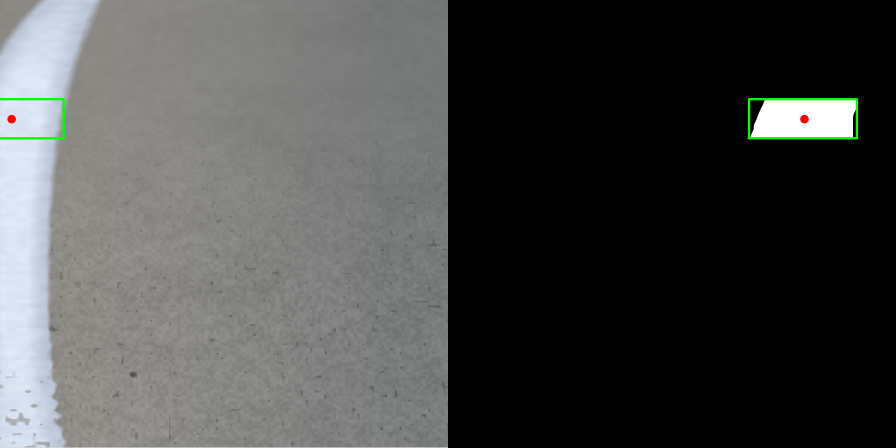
Reproduce this texture procedurally as a WebGL 1 fragment shader.

```glsl
precision highp float;
// Left: grainy grey pavement with a soft, curving pale stripe.
// Right: a black mask panel holding one white patch. Both carry a green frame
// and a red dot. Built from edge curves, distance functions and value noise.

uniform vec2 u_resolution;

#define PAVE_LEFT vec3(0.555, 0.545, 0.525)
#define PAVE_RIGHT vec3(0.465, 0.475, 0.475)
#define STRIPE_BRIGHT vec3(0.86, 0.90, 0.96)
#define STRIPE_DIM vec3(0.70, 0.74, 0.81)
#define FRAME_COLOR vec3(0.0, 1.0, 0.0)
#define DOT_COLOR vec3(1.0, 0.0, 0.0)
#define FRAME_HALF_WIDTH 0.0026
#define DOT_RADIUS 0.0095
#define GRAIN 0.085

float hash(vec2 p) {
  vec3 q = fract(vec3(p.xyx) * 0.1031);
  q += dot(q, q.yzx + 33.33);
  return fract((q.x + q.y) * q.z);
}

float noise(vec2 p) {
  vec2 i = floor(p), f = fract(p);
  f = f * f * (3.0 - 2.0 * f);
  return mix(mix(hash(i), hash(i + vec2(1.0, 0.0)), f.x),
             mix(hash(i + vec2(0.0, 1.0)), hash(i + 1.0), f.x), f.y);
}

// Antialiased coverage of a signed distance, negative inside.
float cover(float d) {
  return clamp(0.5 - d * u_resolution.y, 0.0, 1.0);
}

float boxDistance(vec2 p, vec2 lo, vec2 hi) {
  vec2 d = abs(p - 0.5 * (lo + hi)) - 0.5 * (hi - lo);
  return length(max(d, 0.0)) + min(max(d.x, d.y), 0.0);
}

// Stripe borders as x positions; t is depth measured down from the top.
float stripeRight(float t) {
  float below = max(t - 0.68, 0.0);
  return 0.108 + 0.114 * pow(max(1.0 - t / 0.68, 0.0), 2.8) + 0.33 * below * below;
}

float stripeLeft(float t) {
  float s = min(t, 0.26);
  return 0.096 - 1.05 * s + 2.0 * s * s;
}

vec3 pavement(vec2 p, float t) {
  vec3 c = mix(PAVE_LEFT, PAVE_RIGHT, smoothstep(0.1, 1.05, p.x));
  c += 0.018 * (t - 0.4);
  c += 0.025 * (noise(p * vec2(7.0, 14.0)) - 0.5);
  // Grain sharpens toward the near, lower part.
  float near = smoothstep(0.1, 0.8, t);
  float soft = noise(p * vec2(45.0, 60.0)) - 0.5;
  float fine = noise(p * 150.0 + 17.0) - 0.5;
  c += GRAIN * (mix(0.2, 0.4, near) * soft + mix(0.12, 0.75, near) * fine);
  // Scattered pits and one larger dark speck.
  c -= 0.1 * near * smoothstep(0.86, 0.97, noise(p * 95.0 + 50.0));
  float speck = length((p - vec2(0.297, 0.164)) * vec2(0.8, 1.0));
  return mix(c, vec3(0.29, 0.28, 0.29), 0.85 * (1.0 - smoothstep(0.003, 0.009, speck)));
}

vec3 road(vec2 p) {
  float t = 1.0 - p.y;
  float wear = smoothstep(0.65, 0.95, t);
  float ragged = (noise(p * 70.0 + 9.0) - 0.5) * mix(0.004, 0.022, wear);
  float fromRight = stripeRight(t) + ragged - p.x;
  float fromLeft = p.x - stripeLeft(t);
  float inside = min(fromRight, fromLeft);
  float blur = mix(0.014, 0.006, smoothstep(0.0, 0.8, t));
  float paint = smoothstep(-blur, blur, inside);

  // Paint is brightest in its core at middle depth.
  float core = smoothstep(0.0, 0.065, inside);
  float depth = smoothstep(-0.15, 0.3, t) * (1.0 - 0.35 * wear);
  vec3 white = mix(STRIPE_DIM, STRIPE_BRIGHT, clamp(core * depth + 0.2, 0.0, 1.0));
  white += 0.04 * (noise(p * vec2(40.0, 110.0)) - 0.5);
  float chips = smoothstep(0.72, 0.9, noise(p * vec2(65.0, 95.0) + 31.0));
  paint *= 1.0 - 0.65 * chips * smoothstep(0.78, 0.9, t);

  vec3 c = mix(pavement(p, t), white, paint);
  return mix(c, vec3(0.85), 0.7 * cover(p.y - 0.002));
}

// White patch: slanted left side, small notch on the right.
float patchDistance(vec2 p) {
  float wobble = 0.004 * (noise(vec2(p.y * 90.0, 3.0)) - 0.5);
  float left = 1.674 + 0.385 * (p.y - 0.693) + wobble;
  float right = 1.904 + 0.008 * smoothstep(0.738, 0.762, p.y);
  float side = max((left - p.x) * 0.933, p.x - right);
  return max(side, abs(p.y - 0.735) - 0.0435);
}

vec3 addMarker(vec3 c, vec2 p, vec2 lo, vec2 hi, vec2 center) {
  float frame = abs(boxDistance(p, lo, hi)) - FRAME_HALF_WIDTH;
  c = mix(c, FRAME_COLOR, cover(frame));
  return mix(c, DOT_COLOR, cover(length(p - center) - DOT_RADIUS));
}

void main() {
  vec2 p = gl_FragCoord.xy / u_resolution * vec2(2.0, 1.0);
  vec3 mask = vec3(cover(patchDistance(p)));
  vec3 c = mix(mask, road(p), cover(p.x - 1.0));
  c = addMarker(c, p, vec2(-0.09, 0.6914), vec2(0.142, 0.7786), vec2(0.026, 0.734));
  c = addMarker(c, p, vec2(1.672, 0.6914), vec2(1.9128, 0.7786), vec2(1.7956, 0.734));
  gl_FragColor = vec4(clamp(c, 0.0, 1.0), 1.0);
}
```
